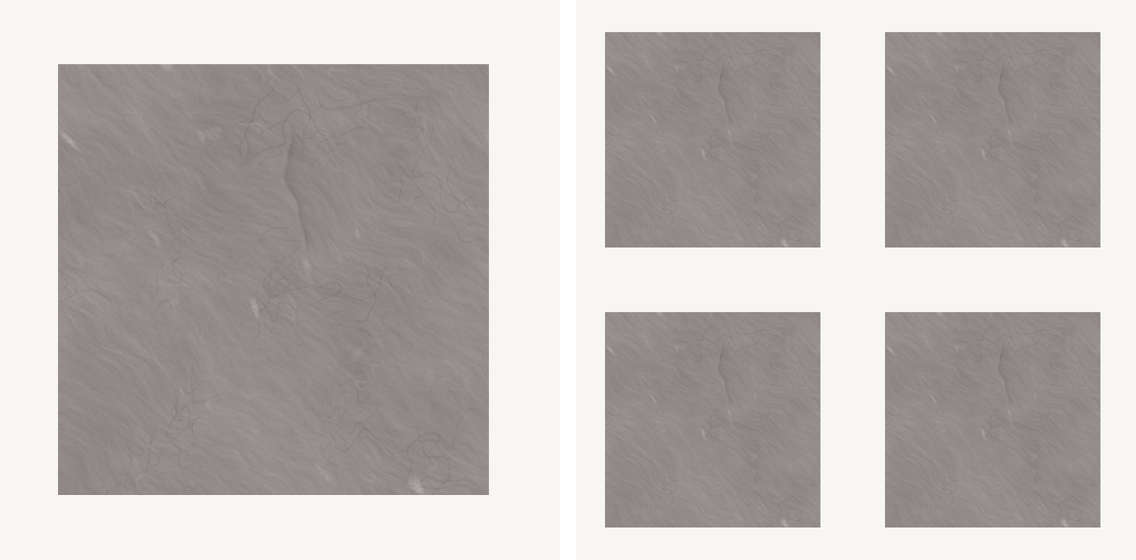
Left, the tile; right, the same tile 2 across and 2 down.
A three.js fragment shader for this texture:

```glsl
#define PAPER vec3(0.968, 0.964, 0.958)
#define STONE vec3(0.574, 0.545, 0.543)
#define PALE vec3(0.745, 0.720, 0.712)
#define SLAB_CENTER vec2(0.4883, 0.5007)
#define SLAB_HALF 0.3845
#define EDGE_SOFT 0.0008
#define RELIEF 0.17
#define MOTTLE 0.030
#define CRACK_DEPTH 0.035
#define SCRATCH_GAIN 0.16
#define FLECK_GAIN 0.75
#define GRAIN 0.016

varying vec2 vUv;

float hash(vec2 p) {
  return fract(sin(dot(p, vec2(127.1, 311.7))) * 43758.5453);
}

// Gradient noise that wraps after a whole number of cells
float corner(vec2 cell, vec2 offset, vec2 period) {
  float angle = 6.28318 * hash(mod(cell, period));
  return dot(vec2(cos(angle), sin(angle)), offset);
}

float noise(vec2 p, vec2 period) {
  vec2 i = floor(p);
  vec2 f = p - i;
  vec2 u = f * f * f * (f * (f * 6.0 - 15.0) + 10.0);
  vec2 e = vec2(1.0, 0.0);
  float low = mix(corner(i, f, period), corner(i + e.xy, f - e.xy, period), u.x);
  float high = mix(corner(i + e.yx, f - e.yx, period), corner(i + e.xx, f - e.xx, period), u.x);
  return mix(low, high, u.y);
}

float tileNoise(vec2 p, float cells, float shift) {
  return noise(p * cells + shift, vec2(cells));
}

// Whole-number shears keep the slanted grain periodic
vec2 steepGrain(vec2 p) { return vec2(p.x - p.y, p.x + p.y); }
vec2 flatGrain(vec2 p) { return vec2(p.x, p.x + 2.0 * p.y); }
vec2 uprightGrain(vec2 p) { return vec2(p.y, 2.0 * p.x + p.y); }

vec2 warp(vec2 p) {
  vec2 broad = vec2(tileNoise(p, 6.0, 0.3), tileNoise(p, 6.0, 2.7));
  vec2 fine = vec2(tileNoise(p, 23.0, 0.6), tileNoise(p, 23.0, 7.4));
  return p + 0.045 * broad + 0.009 * fine;
}

float strata(vec2 q, vec2 cells) {
  float sum = 0.0;
  float amp = 0.5;
  for (int i = 0; i < 3; i++) {
    sum += amp * noise(q * cells + 0.37, cells);
    cells *= 2.0;
    amp *= 0.52;
  }
  return sum;
}

float height(vec2 p) {
  float steep = strata(steepGrain(p), vec2(10.0, 24.0));
  float flatter = strata(flatGrain(p), vec2(16.0, 17.0));
  return mix(steep, flatter, smoothstep(-0.15, 0.2, tileNoise(p, 5.0, 1.9)));
}

// Thin lines along the zero crossings of a noise value
float vein(float n, float width) {
  return 1.0 - smoothstep(0.0, width, abs(n));
}

// Curved scarp: a dark line that fades out to its right
float scarp(vec2 p) {
  float t = (0.80 - p.y) / 0.26;
  float d = p.x - 0.50 - 0.04 * t * t;
  float span = smoothstep(0.0, 0.25, t) * (1.0 - smoothstep(0.85, 1.05, t));
  float shadow = 0.022 * exp(-max(d, 0.0) / 0.05) + 0.05 * exp(-max(d, 0.0) / 0.005);
  return span * shadow * smoothstep(-0.004, 0.002, d);
}

void main() {
  vec2 p = warp(vUv);

  // Relief lit across the grain
  float shade = height(p) - height(p + vec2(0.0015, 0.0020));
  float mottle = tileNoise(p, 4.0, 0.8) + 0.7 * tileNoise(p, 13.0, 3.2);
  float grain = tileNoise(vUv, 190.0, 0.5);
  float tone = RELIEF * shade + MOTTLE * mottle + GRAIN * grain;

  // Cracks gather in some patches
  float patches = smoothstep(-0.05, 0.35, tileNoise(p, 7.0, 4.1));
  float cracks = vein(tileNoise(p, 11.0, 5.6), 0.025) + vein(tileNoise(p, 24.0, 1.4), 0.045);
  tone -= CRACK_DEPTH * patches * cracks + scarp(p);

  // Pale scratches and flecks
  vec2 scratchCells = vec2(8.0, 20.0);
  float scratch = vein(noise(steepGrain(p) * scratchCells + 0.2, scratchCells), 0.07);
  scratch *= smoothstep(0.05, 0.4, tileNoise(p, 17.0, 6.3));
  vec2 fleckCells = vec2(13.0, 14.0);
  float fleck = smoothstep(0.36, 0.62, noise(uprightGrain(p) * fleckCells + 0.7, fleckCells));
  fleck *= smoothstep(-0.1, 0.2, tileNoise(p, 8.0, 2.2)) * (0.8 + 0.6 * grain);
  float pale = clamp(SCRATCH_GAIN * scratch + FLECK_GAIN * fleck, 0.0, 1.0);
  vec3 stone = mix(STONE + tone, PALE, pale);

  // Square slab on plain paper
  vec2 side = abs(vUv - SLAB_CENTER) - SLAB_HALF;
  float inside = 1.0 - smoothstep(-EDGE_SOFT, EDGE_SOFT, max(side.x, side.y));
  gl_FragColor = vec4(mix(PAPER, stone, inside), 1.0);
}
```
